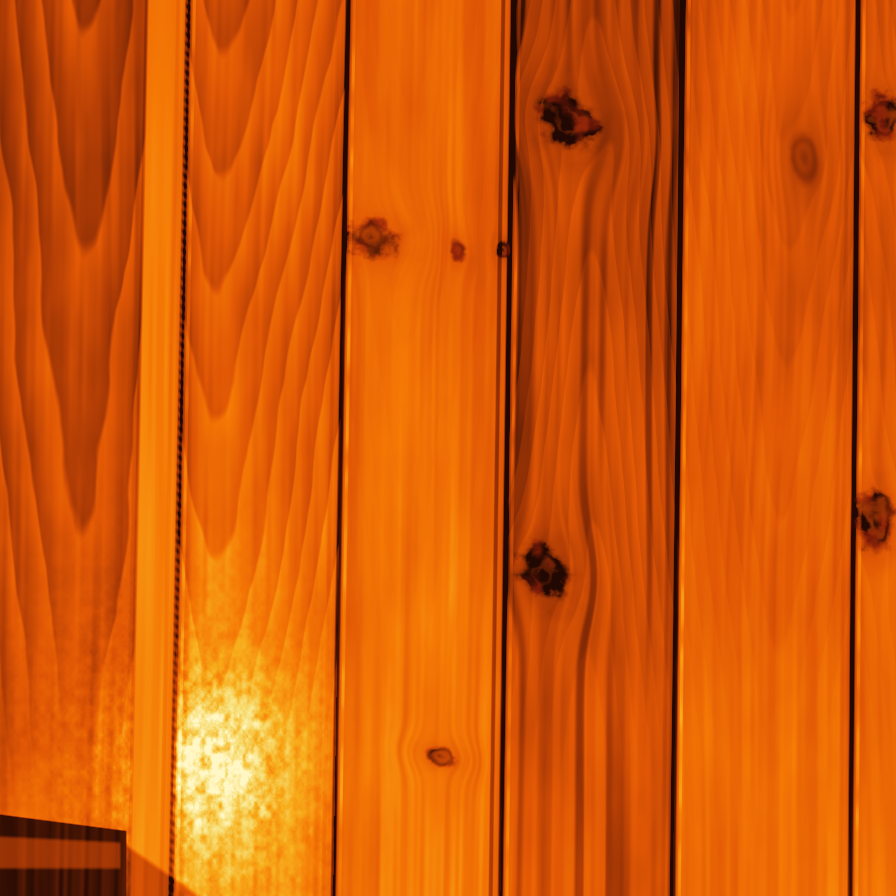
A Shadertoy shader for this texture:

```glsl
// Varnished pine wall boards with knots, arched grain, a trim strip and a warm lamp glare.
float hash(vec2 p) { return fract(sin(dot(p, vec2(127.1, 311.7))) * 43758.5453); }

float noise(vec2 p) {
    vec2 i = floor(p), f = fract(p);
    f = f * f * (3.0 - 2.0 * f);
    return mix(mix(hash(i), hash(i + vec2(1, 0)), f.x),
               mix(hash(i + vec2(0, 1)), hash(i + vec2(1, 1)), f.x), f.y);
}

float fbm(vec2 p) {
    float sum = 0.0, amp = 0.5;
    for (int i = 0; i < 4; i++) { sum += amp * noise(p); p = p * 2.03 + 7.1; amp *= 0.5; }
    return sum / 0.9375;
}

// Soft stripe of given half width around zero
float stripe(float d, float w) { return 1.0 - smoothstep(w * 0.5, w * 1.5, abs(d)); }

// Filled area where d is positive
float fill(float d, float soft) { return smoothstep(-soft, soft, d); }

// Seam position for a board index, and its inverse
float seamX(float k) { return 0.2005 + 0.177 * k + 0.0028 * k * k; }
float boardCoord(float x) { return (sqrt(0.03133 + 0.0112 * (x - 0.2005)) - 0.177) / 0.0056; }
float boardId(float x) { return max(floor(boardCoord(x)), -1.0); }

// Seams lean slightly, more so on the left
float straighten(vec2 p) { return p.x - mix(0.022, 0.008, p.x) * (p.y - 0.5); }

// Nested growth arches: a sharp lower edge that fades upward
float arches(vec2 q, float slope, float freq) {
    float rise = slope * sqrt(q.x * q.x + 0.0005);
    float f = fract(freq * (q.y - rise) + 0.9 * fbm(q * vec2(14.0, 5.0)));
    return smoothstep(0.0, 0.12, f) * (1.0 - f);
}

// Wood tones from near black (0) to glare (7)
vec3 woodColor(float shade) {
    vec3 tones[8] = vec3[8](vec3(0.13, 0.03, 0.01), vec3(0.50, 0.16, 0.02),
        vec3(0.70, 0.24, 0.02), vec3(0.88, 0.34, 0.02), vec3(0.96, 0.47, 0.02),
        vec3(0.97, 0.68, 0.11), vec3(0.97, 0.86, 0.44), vec3(1.0, 0.97, 0.78));
    float t = clamp(shade, 0.0, 6.99);
    int i = int(t);
    return mix(tones[i], tones[i + 1], fract(t));
}

void mainImage(out vec4 fragColor, in vec2 fragCoord) {
    vec2 p = fragCoord / iResolution.xy;
    float soft = 1.0 / iResolution.y;
    float x = straighten(p);
    float id = boardId(x);
    // Per board: tone, streak strength, arch strength, arch slope
    vec4 boards[6] = vec4[6](vec4(2.75, 0.5, 1.5, 9.0), vec4(3.6, 0.3, 1.1, 6.0),
        vec4(3.75, 0.5, 0.1, 9.0), vec4(2.75, 1.5, 0.5, -10.0),
        vec4(3.4, 0.4, 0.3, 8.0), vec4(3.3, 0.6, 0.3, 8.0));
    vec4 board = boards[int(min(id + 1.0, 5.0))];

    // Knots: centre and radii; each one pushes the grain of its own board aside
    vec4 knots[9] = vec4[9](vec4(0.415, 0.735, 0.032, 0.022), vec4(0.512, 0.72, 0.01, 0.015),
        vec4(0.561, 0.722, 0.009, 0.011), vec4(0.635, 0.865, 0.034, 0.035),
        vec4(0.605, 0.363, 0.03, 0.034), vec4(0.49, 0.156, 0.019, 0.011),
        vec4(0.898, 0.822, 0.018, 0.033), vec4(0.985, 0.868, 0.024, 0.028),
        vec4(0.976, 0.42, 0.022, 0.036));
    vec2 g = vec2(x, p.y);
    float knotDark = 0.0, knotRed = 0.0;
    for (int i = 0; i < 9; i++) {
        vec4 k = knots[i];
        if (boardId(straighten(k.xy)) != id) continue;
        vec2 q = (p - k.xy) / k.zw;
        q.y += 0.35 * q.x * (hash(k.xy) - 0.3);
        float rough = i == 6 ? 0.15 : 0.9;
        float d = length(q) + rough * (fbm(p * 70.0) - 0.5);
        float core = 1.0 - smoothstep(0.65, 1.1, d);
        float rings = 0.5 + 0.5 * sin(d * 10.0 + 3.0 * noise(p * 60.0));
        float depth = i == 6 ? 0.8 : 1.3 + 1.2 * noise(p * 85.0);
        knotDark += core * depth * (0.6 + 0.5 * rings) + 0.7 * exp(-d * d * 0.6);
        knotRed += core * smoothstep(0.45, 0.75, noise(p * 65.0 + 9.0)) * rough;
        g.x -= 0.75 * q.x * k.z * exp(-0.3 * dot(q, q));
    }
    // Grain: wavering streaks, fine fibres and arches
    g.x += 0.012 * (noise(vec2(g.x * 9.0, g.y * 3.0 + id * 5.0)) - 0.5);
    float streak = smoothstep(0.5, 0.9, noise(vec2(g.x * 95.0 + id * 31.0, g.y * 1.6)));
    float fibre = noise(vec2(g.x * 210.0, g.y * 5.0 + id * 17.0)) - 0.5;
    float blotch = fbm(vec2(g.x * 16.0, g.y * 6.0) + id * 8.0) - 0.5;
    vec2 archCentre = vec2(seamX(id + 0.25 + 0.12 * abs(id)), 0.57);
    float arch = arches(g - archCentre, board.w, id < 0.0 ? 4.0 : 7.5);
    float shade = board.x + 0.9 * (0.45 - p.y) + 0.55 * fibre + 1.1 * blotch
        - board.y * streak - board.z * (arch - 0.25) * smoothstep(0.05, 0.45, p.y) - knotDark;
    // Lamp glare, broken up by the varnish
    float speckle = fbm(p * vec2(150.0, 110.0)) - 0.5;
    vec2 a = (p - vec2(0.24, 0.155)) / vec2(0.075, 0.085);
    vec2 b = (p - vec2(0.2, 0.1)) / vec2(0.17, 0.22);
    float glare = 1.9 * exp(-dot(a, a)) + 1.2 * exp(-dot(b, b));
    shade += glare * (1.0 + 1.6 * speckle) * (id < 1.0 ? 1.0 : 0.25);
    // Trim strip
    float trim = fill(x - 0.155, 0.002) * fill(0.2005 - x, 0.001);
    shade = mix(shade, 4.2 + 0.5 * (0.5 - p.y) + 0.5 * fibre, trim) - 0.5 * stripe(x - 0.154, 0.002);
    // Grooves: dark line, soft shadow, lit bead and a secondary line
    float n = max(floor(boardCoord(x) + 0.5), 0.0);
    float s = x - seamX(n);
    float wear = noise(vec2(n * 9.0, p.y * 45.0));
    float rope = n < 0.5 ? 0.5 + 0.5 * sin(p.y * 600.0 + s * 400.0) : 0.0;
    shade -= (2.7 - rope) * stripe(s, 0.0028) + 0.9 * exp(-abs(s) / 0.006);
    shade += (0.4 + 0.9 * wear) * stripe(s - 0.007, 0.0018);
    shade -= (n == 2.0 ? 1.8 : 0.35) * stripe(s + 0.011, 0.0022);
    // Bench end in the corner with its shadow
    shade -= 1.8 * fill(0.155 - p.y - 0.7 * p.x, 0.004) * fill(p.x - 0.13, soft);
    float bench = fill(0.091 - 0.13 * p.x - p.y, soft) * fill(0.141 - p.x, soft);
    float slat = fill(0.066 - 0.05 * p.x - p.y, 0.003) * fill(p.y - 0.031, 0.003) * fill(0.134 - p.x, 0.002);
    shade = mix(shade, 0.35 + 1.3 * slat + 0.5 * fibre, bench);
    vec3 color = mix(woodColor(shade), vec3(0.62, 0.13, 0.04), 0.6 * clamp(knotRed, 0.0, 1.0));
    fragColor = vec4(color, 1.0);
}
```
